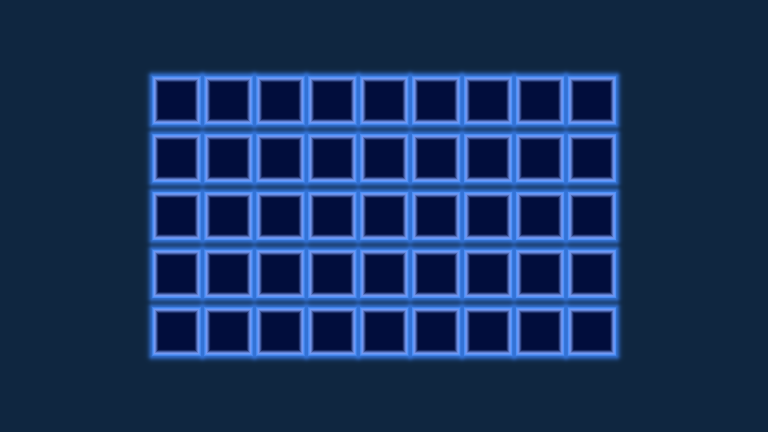
Give the GLSL for this background, as a Shadertoy shader.

```glsl
// A grid of dark navy tiles with glowing blue borders on a deep slate-blue field.

// Lengths are fractions of the canvas height.
const vec2 GRID_REACH = vec2(4.0, 2.0);        // tiles on each side of the middle one
const vec2 GRID_OFFSET = vec2(0.0006, 0.0);
const vec2 PITCH = vec2(0.1202, 0.1337);
const float TILE_HALF = 0.0558;
const float BORDER = 0.0050;
const float INNER_FADE = 0.0155;
const float GLOW_RADIUS = 0.0094;
const float GLOW_STRENGTH = 0.80;

const vec3 FIELD = vec3(0.060, 0.150, 0.250);
const vec3 TILE = vec3(0.004, 0.050, 0.235);
const vec3 GLOW = vec3(0.220, 0.490, 0.920);
const vec3 EDGE = vec3(0.300, 0.570, 0.980);
const vec3 INNER_EDGE = vec3(0.470, 0.610, 0.960);

float squareDistance(vec2 p, float halfSize) {
    vec2 q = abs(p) - halfSize;
    return length(max(q, 0.0)) + min(max(q.x, q.y), 0.0);
}

// Combined outer glow of the nearest tile and its neighbours
float gridGlow(vec2 p, vec2 nearest) {
    float unlit = 1.0;
    for (int y = -1; y <= 1; y++) {
        for (int x = -1; x <= 1; x++) {
            vec2 cell = nearest + vec2(x, y);
            if (any(greaterThan(abs(cell), GRID_REACH + 0.5))) continue;
            float d = max(squareDistance(p - cell * PITCH, TILE_HALF), 0.0) / GLOW_RADIUS;
            unlit *= 1.0 - GLOW_STRENGTH * exp(-d * d);
        }
    }
    return 1.0 - unlit;
}

// Bright rim, then a pale light fading towards the dark centre
vec3 tileColor(float depth) {
    vec3 rim = mix(EDGE, INNER_EDGE, smoothstep(0.2 * BORDER, 1.1 * BORDER, depth));
    float light = 1.0 - smoothstep(0.8 * BORDER, INNER_FADE, depth);
    return mix(TILE, rim, light);
}

void mainImage(out vec4 fragColor, in vec2 fragCoord) {
    float pixel = 1.0 / iResolution.y;
    vec2 p = (fragCoord - 0.5 * iResolution.xy) * pixel - GRID_OFFSET;

    vec2 nearest = clamp(floor(p / PITCH + 0.5), -GRID_REACH, GRID_REACH);
    float d = squareDistance(p - nearest * PITCH, TILE_HALF);

    vec3 color = mix(FIELD, GLOW, gridGlow(p, nearest));
    float coverage = 1.0 - smoothstep(-0.7 * pixel, 0.7 * pixel, d);
    color = mix(color, tileColor(-d), coverage);

    fragColor = vec4(color, 1.0);
}
```
